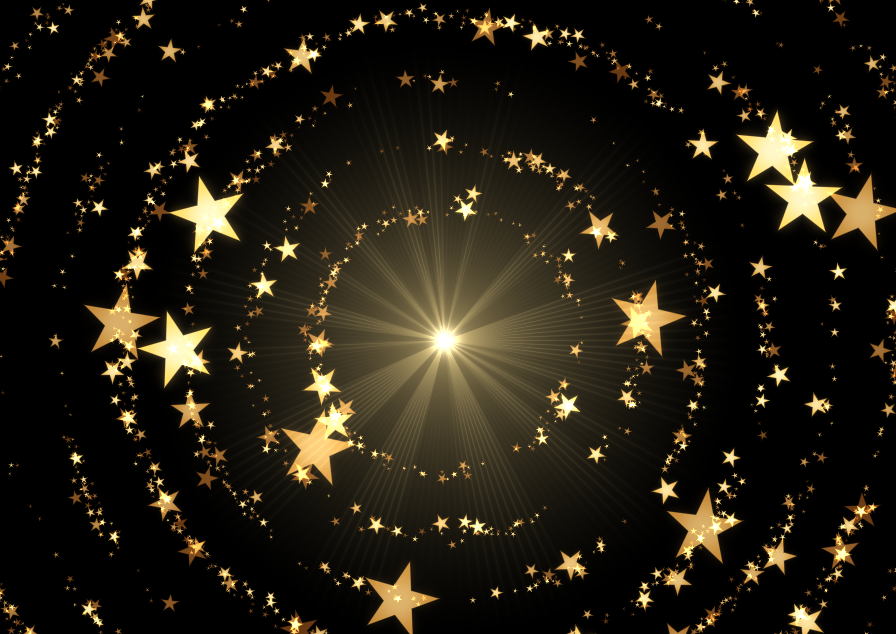
Write a Shadertoy shader that draws this background.

```glsl
// Golden stars circling a radiant white light on a dark field.
#define CENTER vec2(0.702, 0.463)
#define FIRST_RING 0.21
#define RING_GAP 0.1
#define GLOW_RADIUS 0.47
#define HERO_SIZE 0.061
#define LAYERS 5.0
#define AMBER vec3(0.80, 0.43, 0.13)
#define GOLD vec3(1.0, 0.80, 0.37)
#define CREAM vec3(1.0, 0.97, 0.78)
#define HALO vec3(0.80, 0.71, 0.47)
#define TAU 6.28319

float hash(vec3 p) {
    p = fract(p * 0.1031);
    p += dot(p, p.zyx + 31.32);
    return fract((p.x + p.y) * p.z);
}

// Smooth noise around a circle, split into a whole number of cells.
float angularNoise(float turn, float cells, float seed) {
    float x = fract(turn) * cells;
    float i = floor(x);
    float f = smoothstep(0.0, 1.0, x - i);
    return mix(hash(vec3(i, cells, seed)),
               hash(vec3(mod(i + 1.0, cells), cells, seed)), f);
}

// Five-pointed star with a paler heart; tone runs from dim amber to bright gold.
vec3 star(vec2 p, float size, float tilt, float tone) {
    float dist = length(p);
    if (dist > size * 1.25 + 0.004) return vec3(0.0);
    float sector = TAU / 5.0;
    float a = abs(mod(atan(p.x, p.y + 1e-6) + tilt + 0.5 * sector, sector) - 0.5 * sector);
    float d = dot(dist * vec2(cos(a), sin(a)), vec2(0.309, 0.951)) - 0.32 * size;
    float edge = 0.8 / iResolution.y;
    float cover = 1.0 - smoothstep(-edge, edge, d);
    vec3 tint = mix(AMBER, GOLD, tone) * mix(0.5, 1.1, tone);
    tint = mix(tint, CREAM, tone * tone * smoothstep(0.9, 0.1, dist / size));
    float bloom = 0.2 * tone * exp(-max(d, 0.0) / (0.12 * size))
                * smoothstep(1.25, 0.8, dist / size);
    return tint * (cover + bloom * (1.0 - cover));
}

// Central light: wide halo, thin rays all around, brighter bundles, small core.
vec3 radiance(float r, float turn) {
    float fade = max(1.0 - r / GLOW_RADIUS, 0.0);
    float bundle = smoothstep(0.35, 0.95, angularNoise(turn, 61.0, 3.0));
    float lines = pow(0.5 + 0.5 * cos(turn * TAU * 150.0), 4.0);
    lines = mix(0.27, lines, smoothstep(0.05, 0.15, r));
    float light = 0.56 * pow(fade, 1.5) + 0.45 * exp(-r / 0.045);
    light += bundle * (0.24 * exp(-r / 0.08) + 0.05 * fade * fade);
    light += lines * fade * (0.03 + 0.14 * bundle);
    return HALO * light + vec3(0.7, 0.7, 0.65) * exp(-r * r / 0.0004);
}

// One size class of stars scattered along the nearest ring.
vec3 ringStars(vec2 p, float r, float turn, float layer) {
    float ring = max(round((r - FIRST_RING) / RING_GAP), 0.0);
    float radius = FIRST_RING + ring * RING_GAP;
    float cell = 0.075 * pow(0.36, layer);
    float count = floor(TAU * radius / cell);
    float here = floor(turn * count);
    vec3 sum = vec3(0.0);
    for (float k = -1.0; k <= 1.0; k++) {
        float id = mod(here + k, count);
        vec3 key = vec3(id, ring * 7.0 + 1.0, layer * 13.0 + 5.0);
        float spot = (id + 0.5 + 0.6 * (hash(key + 17.0) - 0.5)) / count;
        float clump = smoothstep(0.3, 0.7, angularNoise(spot, 11.0 + 3.0 * ring, ring));
        float density = mix(0.15, 1.0, clump) * mix(0.55, 1.0, abs(cos(spot * TAU)));
        if (hash(key) > density * 0.9) continue;
        float drift = (hash(key + 29.0) + hash(key + 41.0) - 1.0) * mix(0.032, 0.017, layer * 0.5);
        vec2 at = (radius + drift) * vec2(cos(spot * TAU), sin(spot * TAU));
        float grow = hash(key + 53.0);
        float tone = hash(key + 67.0);
        sum += star(p - at, cell * mix(0.14, 0.42, grow * grow), hash(key + 83.0) * TAU, tone);
    }
    return sum;
}

// Large stars in pairs: start radius, radius step, start degrees, degree step.
vec3 heroStars(vec2 p) {
    const vec4 arcs[5] = vec4[5](
        vec4(0.320, -0.055, 6.0, 214.0),
        vec4(0.421, 0.000, 152.0, 30.0),
        vec4(0.513, -0.009, 177.0, 147.0),
        vec4(0.416, 0.272, 260.0, 117.0),
        vec4(0.599, 0.009, 30.0, -8.4));
    vec3 sum = vec3(0.0);
    for (int i = 0; i < 5; i++) {
        float tone = i % 3 == 1 ? 1.0 : 0.58;
        for (float k = 0.0; k < 2.0; k++) {
            float a = radians(arcs[i].z + k * arcs[i].w);
            vec2 at = (arcs[i].x + k * arcs[i].y) * vec2(cos(a), sin(a));
            float tilt = 0.6 * (hash(vec3(float(i), k, 9.0)) - 0.5);
            sum += star(p - at, HERO_SIZE, tilt, tone);
        }
    }
    return sum;
}

void mainImage(out vec4 fragColor, in vec2 fragCoord) {
    vec2 p = fragCoord / iResolution.y - CENTER;
    p.x += 0.5 * (1.414 - iResolution.x / iResolution.y);
    float r = length(p);
    float turn = fract(atan(p.y, p.x + 1e-6) / TAU);

    vec3 color = radiance(r, turn);
    for (float i = 0.0; i < LAYERS; i++) {
        color += ringStars(p, r, turn, 2.0 * i / (LAYERS - 1.0));
    }
    color += heroStars(p);
    fragColor = vec4(clamp(color, 0.0, 1.0), 1.0);
}
```
